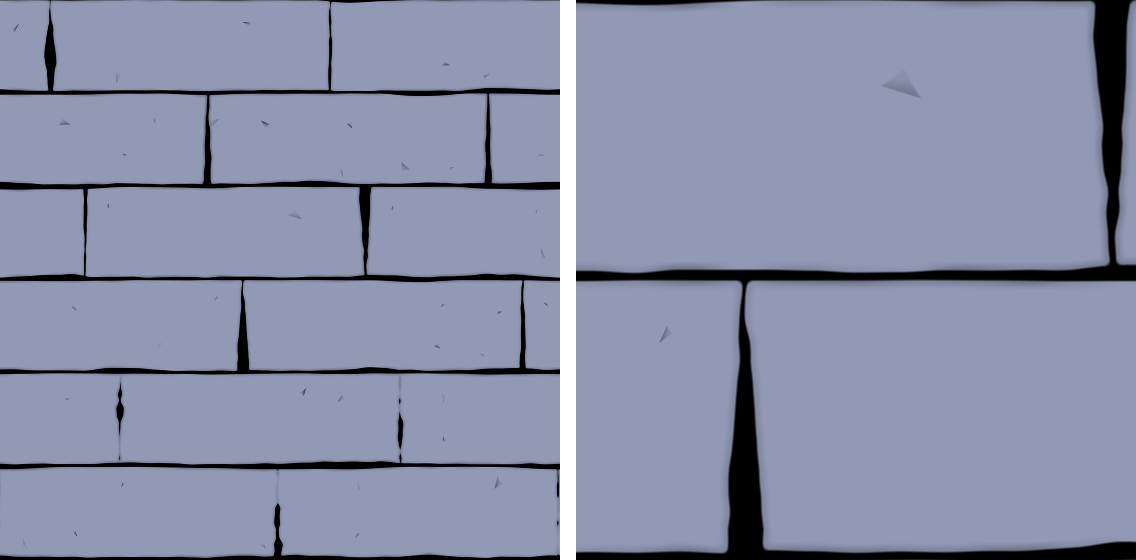
Left: the whole. Right: its middle third, enlarged.
A Shadertoy shader for this texture:

```glsl
float hash(vec2 p) {
    vec3 q = fract(p.xyx * 0.1031);
    q += dot(q, q.yzx + 33.33);
    return fract((q.x + q.y) * q.z);
}

// Smooth 1D noise that wraps after a whole number of cells
float wrapNoise(float x, float period, float seed) {
    float i = floor(x);
    float a = hash(vec2(mod(i, period), seed));
    float b = hash(vec2(mod(i + 1.0, period), seed));
    return mix(a, b, smoothstep(0.0, 1.0, x - i));
}

// Signed distance to the long mortar lines, swelling along their length
float bedJoint(vec2 uv) {
    float line = round(uv.y * 6.0);
    float seed = mod(line, 6.0) * 7.0 + 3.0;
    float dy = uv.y - line / 6.0 - 0.002;
    float above = 0.0018 + 0.0055 * smoothstep(0.45, 1.0, wrapNoise(uv.x * 9.0, 9.0, seed))
                + 0.0024 * wrapNoise(uv.x * 38.0, 38.0, seed + 1.0);
    float below = 0.0020 + 0.0050 * smoothstep(0.4, 1.0, wrapNoise(uv.x * 8.0, 8.0, seed + 2.0))
                + 0.0008 * wrapNoise(uv.x * 24.0, 24.0, seed + 3.0);
    return abs(dy) - (dy > 0.0 ? above : below);
}

// Signed distance to the upright cracks: wedges, lenses and broken slivers
float headJoint(vec2 uv) {
    const float widest[12] = float[12](0.0060, 0.0030, 0.0045, 0.0025, 0.0105, 0.0055,
                                       0.0035, 0.0105, 0.0070, 0.0055, 0.0105, 0.0030);
    const float peak[12] = float[12](0.0, 0.9, 0.6, 0.4, 0.1, 0.15,
                                     1.0, 1.0, 0.0, 0.05, 0.38, 0.4);
    float level = uv.y * 6.0 - 0.012;
    float row = mod(floor(level), 6.0);
    float v = fract(level);
    float x = uv.x * 2.0 - fract(0.992 - 0.5625 * row);
    int id = int(row * 2.0 + mod(round(x), 2.0));
    float seed = float(id) * 5.0 + 61.0;

    float reach = mix(0.3, 1.0, abs(2.0 * peak[id] - 1.0));
    float swell = max(0.0, 1.0 - abs(v - peak[id]) / reach);
    float thin = row < 2.0 ? -0.0016 : 0.0011;
    float ragged = wrapNoise(v * 13.0, 64.0, seed) - 0.5;
    float halfWidth = mix(thin, widest[id], swell) + ragged * (row < 2.0 ? 0.0055 : 0.0018);
    float dx = (x - round(x)) * 0.5 + 0.0025 * (wrapNoise(v * 7.0, 64.0, seed + 1.0) - 0.5);
    return abs(dx) - halfWidth;
}

// Darkness of small three-cornered chips, at most one per cell
float chips(vec2 uv, float pixel) {
    vec2 cell = mod(floor(uv * 12.0), 12.0);
    if (hash(cell + 17.0) > 0.29) return 0.0;
    vec2 centre = 0.3 + 0.4 * vec2(hash(cell + 31.0), hash(cell + 47.0));
    float size = mix(0.006, 0.016, pow(hash(cell + 59.0), 2.0));
    float angle = 6.2832 * hash(cell + 71.0);
    float c = cos(angle), s = sin(angle);
    vec2 q = mat2(c, s, -s, c) * (fract(uv * 12.0) - centre) / (12.0 * size);
    q.x = q.x * mix(1.0, 2.6, hash(cell + 83.0)) + 0.4 * q.y;
    float d = max(-q.y - 0.4, abs(q.x) * 1.2 + q.y * 0.6 - 0.5);
    float soft = 0.7 * pixel / size + 0.05;
    float fade = mix(0.3, 1.0, smoothstep(-0.5, 0.7, q.y + q.x));
    return (1.0 - smoothstep(-soft, soft, d)) * fade * mix(0.15, 0.65, hash(cell + 97.0));
}

void mainImage(out vec4 fragColor, in vec2 fragCoord) {
    vec2 uv = fragCoord / iResolution.xy;
    float pixel = 1.0 / iResolution.y;
    vec3 brick = vec3(0.57, 0.60, 0.71);

    // Blend the joints so that brick corners round off
    float bed = bedJoint(uv), head = headJoint(uv);
    float blend = max(0.004 - abs(bed - head), 0.0) / 0.004;
    float d = min(bed, head) - 0.001 * blend * blend;

    // Patchy soot beside the joints
    float patchy = wrapNoise(uv.x * 30.0, 30.0, floor(uv.y * 6.0) + 150.0);
    float soot = 0.25 * patchy * (1.0 - smoothstep(0.0, 0.006, d));

    vec3 color = brick * (1.0 - chips(uv, pixel)) * (1.0 - soot);
    float soft = max(0.0009, 0.6 * pixel);
    color *= smoothstep(-soft, soft, d);
    fragColor = vec4(color, 1.0);
}
```
